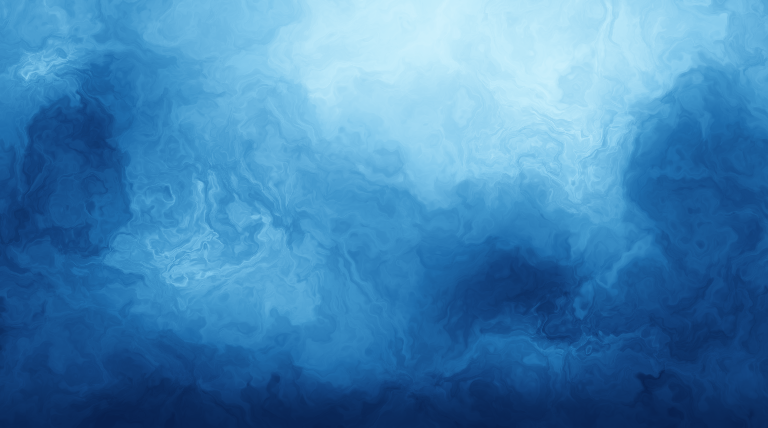
This background is drawn by a Shadertoy shader. Its source:

```glsl
// Billowing blue smoke lit by a pale glow from above, sinking into navy shadow.

// Pseudo-random gradient direction for a lattice cell
vec2 latticeGradient(vec2 cell) {
    vec3 h = fract(cell.xyx * vec3(0.1031, 0.1030, 0.0973));
    h += dot(h, h.yzx + 33.33);
    float angle = 6.2832 * fract((h.x + h.y) * h.z);
    return vec2(cos(angle), sin(angle));
}

// Gradient noise, roughly -0.7 to 0.7
float gradientNoise(vec2 p) {
    vec2 i = floor(p), f = fract(p);
    vec2 u = f * f * f * (f * (f * 6.0 - 15.0) + 10.0);
    float a = dot(latticeGradient(i), f);
    float b = dot(latticeGradient(i + vec2(1, 0)), f - vec2(1, 0));
    float c = dot(latticeGradient(i + vec2(0, 1)), f - vec2(0, 1));
    float d = dot(latticeGradient(i + vec2(1, 1)), f - vec2(1, 1));
    return mix(mix(a, b, u.x), mix(c, d, u.x), u.y);
}

// Rotated octaves of noise
float fbm(vec2 p, int octaves) {
    float sum = 0.0, amplitude = 0.6;
    for (int i = 0; i < octaves; i++) {
        sum += amplitude * gradientNoise(p);
        p = mat2(1.6, 1.2, -1.2, 1.6) * p + 7.3;
        amplitude *= 0.52;
    }
    return sum;
}

// Thin curling strands along the zero lines of the noise
float filaments(vec2 p) {
    float sum = 0.0, amplitude = 0.55;
    for (int i = 0; i < 4; i++) {
        float ridge = 1.0 - min(abs(gradientNoise(p)) * 2.4, 1.0);
        sum += amplitude * ridge * ridge;
        p = mat2(1.5, 1.1, -1.1, 1.5) * p + 3.7;
        amplitude *= 0.6;
    }
    return sum;
}

// Soft elliptical spot
float spot(vec2 p, vec2 center, vec2 radius) {
    vec2 d = (p - center) / radius;
    return exp(-dot(d, d));
}

// Large masses of light and shadow
float smokeLight(vec2 p) {
    float light = mix(0.08, 0.62, smoothstep(0.0, 1.0, p.y));
    // Overhead glow and upper right haze
    light += 0.40 * spot(p, vec2(0.96, 0.87), vec2(0.43, 0.43));
    light += 0.22 * spot(p, vec2(1.50, 0.90), vec2(0.32, 0.18));
    light += 0.20 * spot(p, vec2(1.32, 0.64), vec2(0.20, 0.16));
    // Left and lower clouds
    light += 0.36 * spot(p, vec2(0.47, 0.41), vec2(0.23, 0.18));
    light += 0.28 * spot(p, vec2(0.69, 0.27), vec2(0.20, 0.13));
    light += 0.22 * spot(p, vec2(0.13, 0.79), vec2(0.09, 0.08));
    light += 0.13 * spot(p, vec2(0.25, 0.25), vec2(0.20, 0.15));
    light += 0.14 * spot(p, vec2(0.94, 0.28), vec2(0.22, 0.16));
    light += 0.22 * spot(p, vec2(1.40, 0.40), vec2(0.13, 0.12));
    light += 0.27 * spot(p, vec2(1.25, 0.17), vec2(0.18, 0.08));
    // Shadowed hollows
    light -= 0.22 * spot(p, vec2(0.07, 0.61), vec2(0.28, 0.20));
    light -= 0.16 * spot(p, vec2(0.24, 0.75), vec2(0.13, 0.14));
    light -= 0.18 * spot(p, vec2(1.18, 0.33), vec2(0.16, 0.11));
    light -= 0.19 * spot(p, vec2(1.67, 0.59), vec2(0.20, 0.19));
    return light;
}

// Where the strands are crisp
float strandMask(vec2 p) {
    float mask = spot(p, vec2(0.40, 0.50), vec2(0.26, 0.16));
    mask += spot(p, vec2(0.14, 0.79), vec2(0.12, 0.10));
    mask += spot(p, vec2(1.30, 0.65), vec2(0.17, 0.10));
    mask += spot(p, vec2(1.35, 0.22), vec2(0.15, 0.09));
    return min(mask + 0.18, 1.0);
}

// Navy to near-white ramp, one step per 0.2 of light
vec3 smokeColor(float light) {
    vec3 ramp[7] = vec3[7](
        vec3(0.03, 0.13, 0.31), vec3(0.07, 0.27, 0.51), vec3(0.12, 0.43, 0.68),
        vec3(0.25, 0.59, 0.80), vec3(0.50, 0.78, 0.92), vec3(0.75, 0.92, 0.98),
        vec3(0.90, 0.98, 1.00));
    vec3 color = ramp[0];
    for (int i = 1; i < 7; i++)
        color = mix(color, ramp[i], clamp(light * 5.0 - float(i - 1), 0.0, 1.0));
    return color;
}

void mainImage(out vec4 fragColor, in vec2 fragCoord) {
    vec2 uv = fragCoord / iResolution.xy;
    vec2 p = uv * vec2(1.786, 1.0);

    // Turbulent displacement, folded twice for curling edges
    vec2 swirl = vec2(fbm(p * 3.5 + 2.0, 5), fbm(p * 3.5 + 19.0, 5));
    vec2 curl = vec2(fbm(p * 6.0 + 2.2 * swirl + 31.0, 5), fbm(p * 6.0 + 2.2 * swirl + 47.0, 5));
    vec2 flow = p + 0.11 * swirl + 0.07 * curl;

    float light = smokeLight(flow);
    float calm = 1.0 - 0.65 * spot(p, vec2(0.98, 0.88), vec2(0.42, 0.38));
    light += 0.24 * calm * fbm(flow * 5.0 + 1.2 * curl, 6);
    light += 0.20 * strandMask(flow) * (filaments(flow * 7.0 + 1.4 * curl) - 0.38);

    // Dark floor
    light *= mix(0.35, 1.0, smoothstep(0.0, 0.13, uv.y));
    fragColor = vec4(smokeColor(light), 1.0);
}
```
